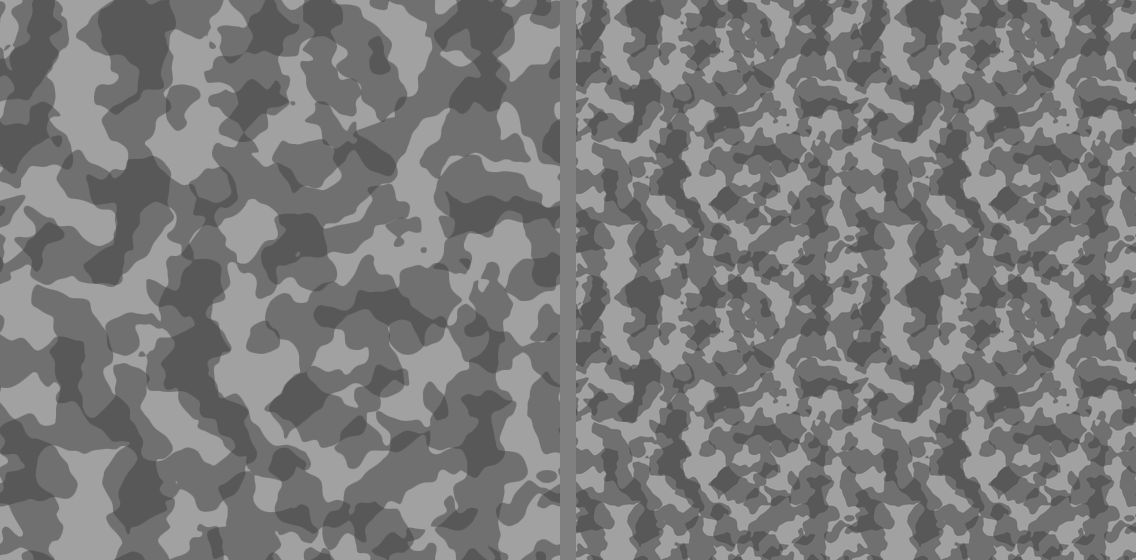
Left, the tile; right, the same tile 2 across and 2 down.
Write a Shadertoy shader that draws this pattern.

```glsl
#define BASE_GREY 0.63
#define INK_GREY 0.25
#define INK_OPACITY 0.5
#define BLOB_CELLS 10.0
#define WIGGLE_CELLS 27.0
#define WIGGLE_AMOUNT 0.30
#define WARP_CELLS 18.0
#define WARP_AMOUNT 0.016
#define THRESHOLD 0.028

const float TAU = 6.2831853;

// Integer hash of a lattice cell, returned as 0..1
float hash(vec2 cell, float seed) {
    uvec3 h = uvec3(uint(cell.x), uint(cell.y), uint(seed));
    uint n = h.x * 1597334677u ^ h.y * 3812015801u ^ h.z * 2798796415u;
    n = (n ^ (n >> 16)) * 2146121005u;
    n = (n ^ (n >> 15)) * 2221713035u;
    return float((n ^ (n >> 16)) >> 8) / 16777216.0;
}

// Slope contributed by one lattice corner, wrapped at the canvas edge
float corner(vec2 cell, vec2 offset, float cells, float seed) {
    float angle = TAU * hash(mod(cell, cells), seed);
    return dot(vec2(cos(angle), sin(angle)), offset);
}

// Gradient noise that repeats once per canvas
float tiledNoise(vec2 uv, float cells, float seed) {
    vec2 p = uv * cells;
    vec2 cell = floor(p);
    vec2 f = p - cell;
    vec2 w = f * f * f * (f * (f * 6.0 - 15.0) + 10.0);
    vec2 e = vec2(1.0, 0.0);
    float low = mix(corner(cell, f, cells, seed),
                    corner(cell + e.xy, f - e.xy, cells, seed), w.x);
    float high = mix(corner(cell + e.yx, f - e.yx, cells, seed),
                     corner(cell + e.xx, f - e.xx, cells, seed), w.x);
    return mix(low, high, w.y);
}

// Coverage of one layer of wavy blobs
float blobLayer(vec2 uv, float seed) {
    vec2 warp = vec2(tiledNoise(uv, WARP_CELLS, seed + 1.0),
                     tiledNoise(uv, WARP_CELLS, seed + 2.0));
    vec2 p = uv + WARP_AMOUNT * warp;
    float height = tiledNoise(p, BLOB_CELLS, seed + 3.0)
                 + WIGGLE_AMOUNT * tiledNoise(p, WIGGLE_CELLS, seed + 4.0)
                 - THRESHOLD;
    return clamp(0.5 + height / max(fwidth(height), 1e-5), 0.0, 1.0);
}

void mainImage(out vec4 fragColor, in vec2 fragCoord) {
    vec2 uv = fragCoord / iResolution.xy;

    // Two translucent layers; their overlap gives the darkest tone
    float grey = BASE_GREY;
    for (int layer = 0; layer < 2; layer++) {
        float coverage = blobLayer(uv, 10.0 + 20.0 * float(layer));
        grey = mix(grey, INK_GREY, INK_OPACITY * coverage);
    }
    fragColor = vec4(vec3(grey), 1.0);
}
```
